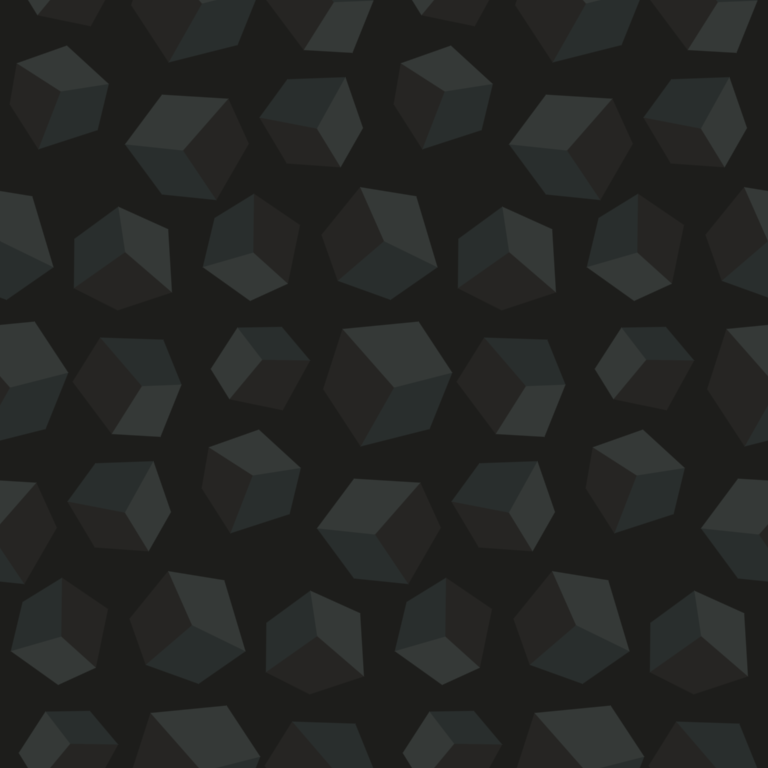
Reproduce this pattern procedurally as a Shadertoy shader.

```glsl
// Draws dark, irregular three-faced stone blocks scattered in staggered rows on near-black.

const float TAU = 6.2831853;
const float CELLS = 6.0;          // block cells along each side of the canvas
const float GROUP = 3.0;          // rows and columns before the blocks recur
const float GROUP_SHIFT = 1.5;    // sideways step of each group of rows
const float ROW_BASE = 0.95;      // height of the first row below the top edge
const float ANGLE_JITTER = 0.32;  // spread of corner angles, radians
const float RADIUS_JITTER = 0.2;  // spread of corner radii, share of size
const float HUB_JITTER = 0.12;    // spread of the inner corner, cells

const vec3 GROUND = vec3(0.114, 0.114, 0.106);
const vec3 LIGHT_FACE = vec3(0.208, 0.224, 0.216);
const vec3 COOL_FACE = vec3(0.161, 0.180, 0.176);
const vec3 WARM_FACE = vec3(0.149, 0.145, 0.137);

// Per row of a group: sideways offset, and the cosine and sine parts of its wave
const float ROW_SHIFT[3] = float[3](0.45, 0.97, 0.03);
const vec2 ROW_WAVE[3] = vec2[3](vec2(0.01, 0.225), vec2(-0.05, -0.035), vec2(-0.1, 0.0));

// Per kind of block: direction of the light face in degrees, size and handedness
const float TURN[9] = float[9](75.0, 116.0, 0.0, 32.0, 263.0, 45.0, 65.0, 300.0, 177.0);
const float SIZE[9] = float[9](0.41, 0.46, 0.41, 0.43, 0.40, 0.45, 0.51, 0.43, 0.37);
const float HAND[9] = float[9](-1.0, 1.0, 1.0, 1.0, -1.0, -1.0, -1.0, 1.0, -1.0);

float hash(vec2 p) {
    return fract(sin(dot(p, vec2(127.1, 311.7))) * 43758.5453);
}

// Signed distance to the line from a to b, positive on its right
float rightOf(vec2 p, vec2 a, vec2 b) {
    vec2 e = normalize(b - a);
    return dot(p - a, vec2(e.y, -e.x));
}

// Colour in rgb and coverage in alpha of one block around the origin
vec4 block(vec2 p, int kind, float blur) {
    float turn = radians(TURN[kind]);
    float c = cos(turn), s = sin(turn);
    p = vec2(c * p.x + s * p.y, HAND[kind] * (c * p.y - s * p.x));

    // Uneven hexagon; its odd corners join the hub
    float seed = float(kind) + 1.0;
    vec2 corner[6];
    for (int i = 0; i < 6; i++) {
        float n = float(i);
        float angle = n * TAU / 6.0 + ANGLE_JITTER * (hash(vec2(seed, n)) - 0.5);
        float radius = SIZE[kind] * (1.0 + RADIUS_JITTER * (hash(vec2(seed, n + 7.0)) - 0.5));
        corner[i] = radius * vec2(cos(angle), sin(angle));
    }
    vec2 hub = HUB_JITTER * (vec2(hash(vec2(seed, 15.0)), hash(vec2(seed, 16.0))) - 0.5);

    float outside = -1e3;
    for (int i = 0; i < 6; i++) {
        outside = max(outside, rightOf(p, corner[i], corner[(i + 1) % 6]));
    }

    // Three faces as wedges between neighbouring spokes
    vec3 faces[3] = vec3[3](LIGHT_FACE, COOL_FACE, WARM_FACE);
    vec4 sum = vec4(0.0);
    for (int f = 0; f < 3; f++) {
        float depth = min(-rightOf(p, hub, corner[(2 * f + 5) % 6]),
                          rightOf(p, hub, corner[2 * f + 1]));
        sum += vec4(faces[f], 1.0) * smoothstep(-blur, blur, depth);
    }
    return vec4(sum.rgb / max(sum.a, 1e-4), 1.0 - smoothstep(-blur, blur, outside));
}

void mainImage(out vec4 fragColor, in vec2 fragCoord) {
    vec2 uv = fragCoord / iResolution.xy;
    vec2 pos = CELLS * vec2(uv.x, 1.0 - uv.y);   // rows count down from the top
    float blur = CELLS / min(iResolution.x, iResolution.y);
    vec3 color = GROUND;

    // Nearby rows and columns
    for (int j = -1; j <= 1; j++) {
        float row = floor(pos.y - ROW_BASE + 0.5) + float(j);
        float group = floor(row / GROUP);
        int line = int(row - group * GROUP);
        float shift = ROW_SHIFT[line] + GROUP_SHIFT * group;
        for (int i = -1; i <= 1; i++) {
            float col = floor(pos.x - shift + 0.5) + float(i);
            float member = mod(col, GROUP);
            float phase = TAU * (2.0 - member) / GROUP;
            float wave = dot(ROW_WAVE[line], vec2(cos(phase), sin(phase)));
            vec2 center = vec2(col + shift, row + ROW_BASE + wave);
            vec2 local = (pos - center) * vec2(1.0, -1.0);
            vec4 stone = block(local, line * 3 + int(member), blur);
            color = mix(color, stone.rgb, stone.a);
        }
    }
    fragColor = vec4(color, 1.0);
}
```
